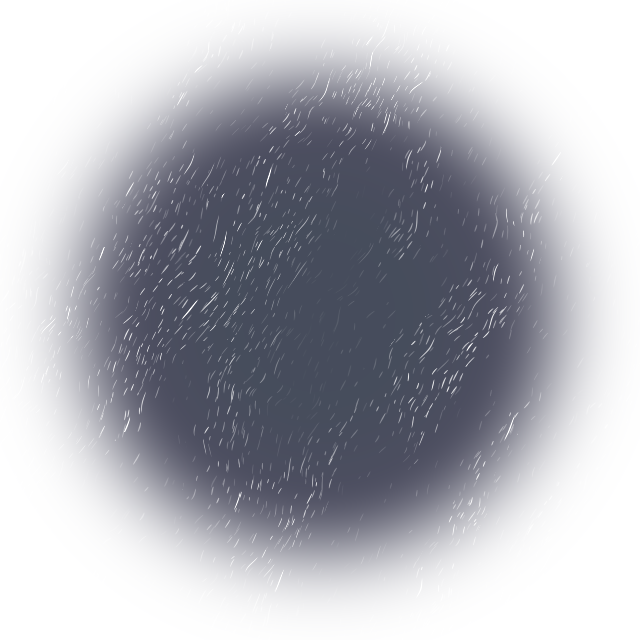
Reproduce this background procedurally as a Shadertoy shader.

```glsl
// A soft slate disc fading into white, crossed by slanted trails of fine dashes.
// The disc is a radial falloff; the dashes sit in jittered cells of a rotated,
// noise-bent grid, gathered into clumps and thinned along a calm central band.

#define DISC_CENTER vec2(-0.002, 0.007)
#define DISC_CORE 0.249
#define DISC_FALLOFF 7.05
#define TRAIL_DIR vec2(0.45, 0.893)
#define DASH_WIDTH 0.00075
#define BEND_LARGE 0.045
#define BEND_SMALL 0.012
#define LAYERS 4

const vec3 SLATE = vec3(0.275, 0.300, 0.360);
const vec3 SLATE_RIM = vec3(0.305, 0.308, 0.380);
const vec3 PAPER = vec3(1.0);

float hash(vec2 p) {
    vec3 h = fract(vec3(p.xyx) * 0.1031);
    h += dot(h, h.yzx + 33.33);
    return fract((h.x + h.y) * h.z);
}

float noise(vec2 p) {
    vec2 cell = floor(p);
    vec2 f = fract(p);
    f = f * f * (3.0 - 2.0 * f);
    float low = mix(hash(cell), hash(cell + vec2(1, 0)), f.x);
    float high = mix(hash(cell + vec2(0, 1)), hash(cell + vec2(1, 1)), f.x);
    return mix(low, high, f.y);
}

// Opacity of the slate-to-white falloff at a given radius
float discFade(float radius) {
    return 1.0 - exp(-pow(max(radius - DISC_CORE, 0.0) * DISC_FALLOFF, 2.5));
}

// One grid of tapered dashes; x runs across the trails, y along them
float dashLayer(vec2 q, vec2 cellSize, float presence, float seed, float pixel) {
    float lane = floor(q.x / cellSize.x);
    q.y += hash(vec2(lane, seed)) * 7.0;
    float row = floor(q.y / cellSize.y);
    vec2 id = vec2(lane, row) + seed * 17.0 + 200.0;
    vec2 local = (fract(q / cellSize) - 0.5) * cellSize;

    // Lanes share an offset so that neighbouring dashes chain into a trail
    float offset = (hash(vec2(lane + 90.0, seed)) - 0.5) * 0.4
                 + (hash(id + 3.1) - 0.5) * 0.25;
    float tilt = (hash(id + 8.7) - 0.5) * 0.25;
    float across = abs(local.x - offset * cellSize.x - tilt * local.y);
    float halfLength = cellSize.y * mix(0.15, 0.46, hash(id + 5.3));
    float taper = clamp(1.0 - abs(local.y) / halfLength, 0.0, 1.0);

    float width = DASH_WIDTH * sqrt(taper);
    float line = 1.0 - smoothstep(width - 0.5 * pixel, width + 0.7 * pixel, across);
    float shown = step(hash(id + 1.9), presence);
    float strength = mix(0.2, 1.0, pow(hash(id + 6.4), 1.5));
    return line * smoothstep(0.0, 0.35, taper) * shown * strength;
}

float trails(vec2 p, float pixel) {
    vec2 q = vec2(dot(p, vec2(TRAIL_DIR.y, -TRAIL_DIR.x)), dot(p, TRAIL_DIR));

    // Sparse band through the middle, slightly steeper than the trails
    float calm = smoothstep(0.01, 0.13, abs(q.x + 0.12 * q.y - 0.01));
    calm = mix(calm, 1.0, smoothstep(0.16, 0.34, length(p)));

    // Wandering paths
    q.x += BEND_LARGE * (noise(q * vec2(5.0, 6.0) + 40.0) - 0.5);
    q.x += BEND_SMALL * (noise(q * vec2(14.0, 32.0) + 70.0) - 0.5);

    // Elongated clumps decide where trails brighten
    float clump = smoothstep(0.30, 0.75, noise(q * vec2(17.0, 4.5) + 23.0));
    float light = 0.0;
    for (int i = 0; i < LAYERS; i++) {
        float k = float(i);
        float isLong = step(k, 0.5);
        vec2 cellSize = mix(vec2(0.011, 0.019) * (1.0 + 0.15 * k),
                            vec2(0.019, 0.054), isLong);
        float presence = mix(0.12 + 0.32 * clump, 0.32 * clump, isLong);
        float gain = mix(0.25 + 0.65 * clump, 1.25, isLong);
        vec2 shifted = q + vec2(3.0 + 0.37 * k, 5.0);
        light = max(light, gain * dashLayer(shifted, cellSize, presence, k + 1.0, pixel));
    }
    return clamp(light * mix(0.12, 1.0, calm), 0.0, 1.0);
}

void mainImage(out vec4 fragColor, in vec2 fragCoord) {
    float side = min(iResolution.x, iResolution.y);
    vec2 p = (fragCoord - 0.5 * iResolution.xy) / side - DISC_CENTER;
    float radius = length(p);

    // Disc with a faintly violet rim
    vec3 slate = mix(SLATE, SLATE_RIM, smoothstep(0.12, 0.33, radius));
    vec3 color = mix(slate, PAPER, discFade(radius));

    // White dashes over everything
    color = mix(color, PAPER, trails(p, 1.0 / side));
    fragColor = vec4(color, 1.0);
}
```
